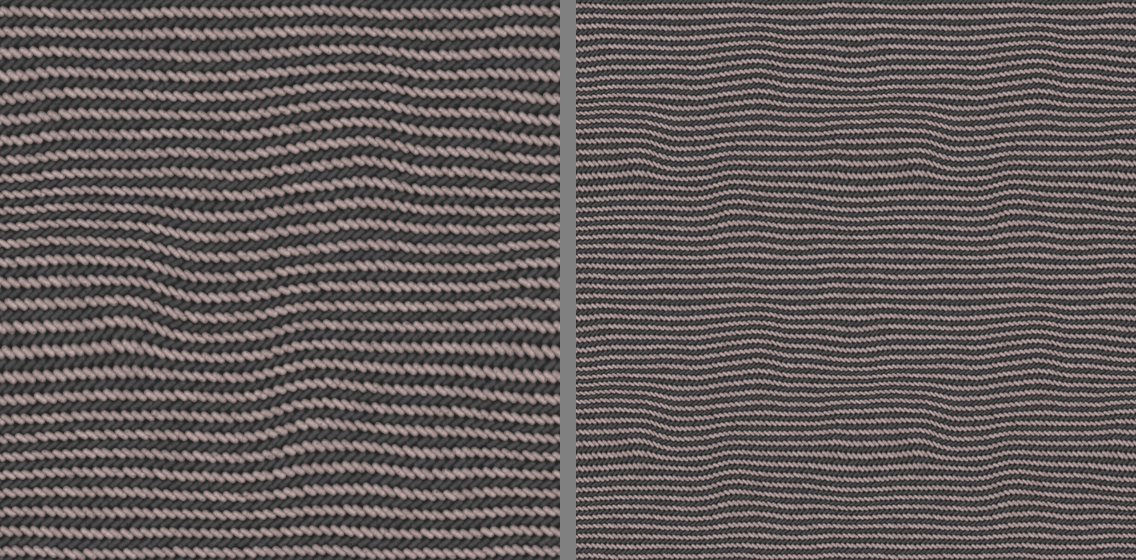
Left: one tile. Right: repeated 2 by 2.
Give the GLSL for this texture, as a WebGL 2 fragment shader.

```glsl
#version 300 es
precision highp float;
// Wavy ribbed knit: rows of pale and dark twisted yarn, alternating.
// Each row is a chain of slanted capsules; wrapping noise bends the rows
// and varies the strands, so the cloth tiles in both directions.

uniform vec2 u_resolution;
out vec4 fragColor;

const float ROWS = 28.0;     // pale rows down the canvas
const float STRANDS = 56.0;  // twists along each row
const float PITCH = ROWS / STRANDS;  // strand spacing in row heights

const vec3 GAP = vec3(0.14);
const vec3 PALE_TIP = vec3(0.69, 0.615, 0.605);
const vec3 PALE_GROOVE = vec3(0.44, 0.39, 0.39);
const vec3 DARK_TIP = vec3(0.305, 0.298, 0.298);
const vec3 DARK_GROOVE = vec3(0.185);

float hash(vec2 p) {
    vec3 q = fract(vec3(p.xyx) * 0.1031);
    q += dot(q, q.yzx + 33.33);
    return fract((q.x + q.y) * q.z);
}

// Value noise that wraps after the given whole number of cells
float wrapNoise(vec2 uv, vec2 cells, float seed) {
    vec2 p = uv * cells;
    vec2 i = floor(p);
    vec2 f = fract(p);
    f = f * f * f * (f * (f * 6.0 - 15.0) + 10.0);
    vec2 lo = mod(i, cells) + seed;
    vec2 hi = mod(i + 1.0, cells) + seed;
    float bottom = mix(hash(lo), hash(vec2(hi.x, lo.y)), f.x);
    float top = mix(hash(vec2(lo.x, hi.y)), hash(hi), f.x);
    return mix(bottom, top, f.y);
}

// Distance to a segment running from -halfSpan to halfSpan
float segmentDistance(vec2 p, vec2 halfSpan) {
    float t = clamp(dot(p, halfSpan) / dot(halfSpan, halfSpan), -1.0, 1.0);
    return length(p - t * halfSpan);
}

// Nearest strand of a yarn row: x is its distance, y its random tone
vec2 yarn(float x, float v, float row, vec2 halfSpan) {
    float along = x * STRANDS + hash(vec2(row, 7.0));
    float cell = floor(along);
    vec2 nearest = vec2(1.0, 0.5);
    for (float k = -1.0; k <= 1.0; k++) {
        float id = mod(cell + k, STRANDS);
        float tone = hash(vec2(id, row + 51.0));
        vec2 jitter = vec2(tone, hash(vec2(id, row + 113.0))) - 0.5;
        vec2 centre = vec2((cell + k + 0.5) * PITCH, 0.0) + jitter * vec2(0.08, 0.05);
        float d = segmentDistance(vec2(along * PITCH, v) - centre, halfSpan);
        if (d < nearest.x) nearest = vec2(d, tone);
    }
    return nearest;
}

// Paints one set of rows over the colour below
vec3 paintYarn(vec3 below, vec2 p, vec2 halfSpan, float radius,
               vec3 tip, vec3 groove, float seed, float soft) {
    float row = mod(floor(p.y), ROWS) + seed;
    vec2 strand = yarn(p.x, fract(p.y) - 0.5, row, halfSpan);
    float shade = smoothstep(0.02, radius, strand.x);
    vec3 colour = mix(tip, groove, shade) * (0.95 + 0.10 * strand.y);
    float cover = 1.0 - smoothstep(radius - soft, radius + soft, strand.x);
    return mix(below, colour, cover);
}

void main() {
    vec2 uv = gl_FragCoord.xy / u_resolution;
    float soft = max(0.045, 0.6 * ROWS / u_resolution.y);

    // Bend the rows: broad waves plus smaller ripples
    float bend = (wrapNoise(uv, vec2(5.0, 4.0), 3.0) - 0.5) * 0.95
               + (wrapNoise(uv, vec2(9.0, 7.0), 40.0) - 0.5) * 0.3;
    vec2 p = vec2(uv.x, uv.y * ROWS + bend);

    // Dark yarn leans one way, pale yarn the other
    vec3 colour = paintYarn(GAP, p + vec2(0.0, 0.5), vec2(0.18, 0.12), 0.175,
                            DARK_TIP, DARK_GROOVE, 200.0, soft);
    colour = paintYarn(colour, p, vec2(0.18, -0.11), 0.182,
                       PALE_TIP, PALE_GROOVE, 0.0, soft);

    // Fibre grain and sparse worn flecks
    float grain = wrapNoise(uv, vec2(256.0), 11.0) - 0.5;
    float fleck = smoothstep(0.82, 1.0, wrapNoise(uv, vec2(150.0, 140.0), 77.0));
    colour *= 1.0 + 0.12 * grain - 0.16 * fleck;

    fragColor = vec4(colour, 1.0);
}
```
